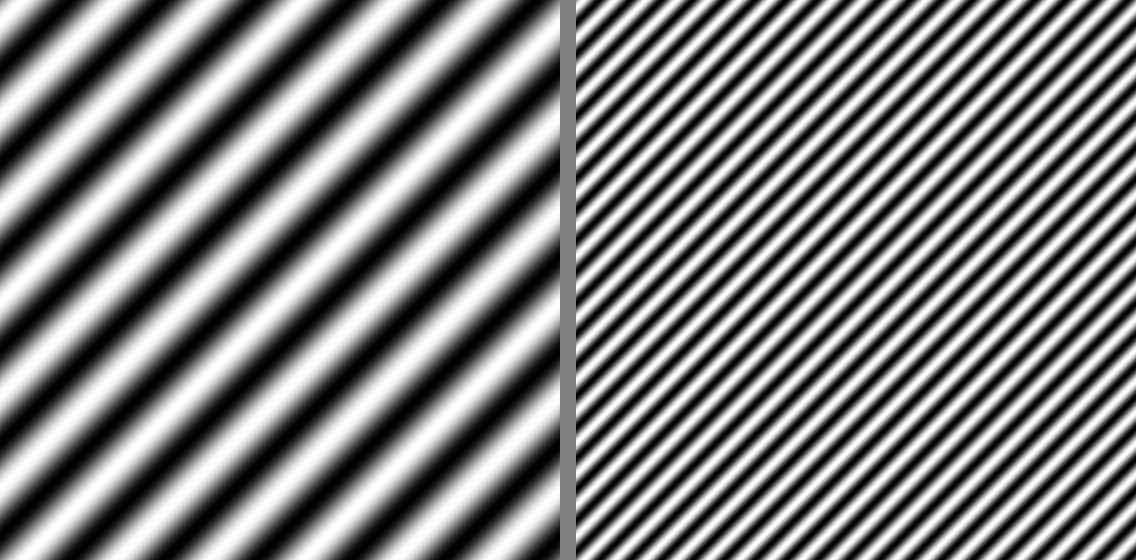
Left, the tile; right, the same tile 3 across and 3 down.
A WebGL 1 fragment shader for this pattern:

```glsl
precision highp float;

uniform vec2 u_resolution;

const float TAU = 6.2831853;
const vec2 REPEATS = vec2(6.0, -6.0);  // whole cycles across and up, so it tiles
const float PHASE = 0.0;               // shift of the wave, in cycles
const vec3 DARK = vec3(0.0);
const vec3 LIGHT = vec3(1.0);

// Smooth wave from 0 to 1, one period per cycle
float sineWave(float cycles) {
    return 0.5 + 0.5 * sin(TAU * fract(cycles));
}

void main() {
    vec2 uv = gl_FragCoord.xy / u_resolution;

    // Diagonal stripes rising to the right
    float stripe = sineWave(dot(uv, REPEATS) + PHASE);

    gl_FragColor = vec4(mix(DARK, LIGHT, stripe), 1.0);
}
```
